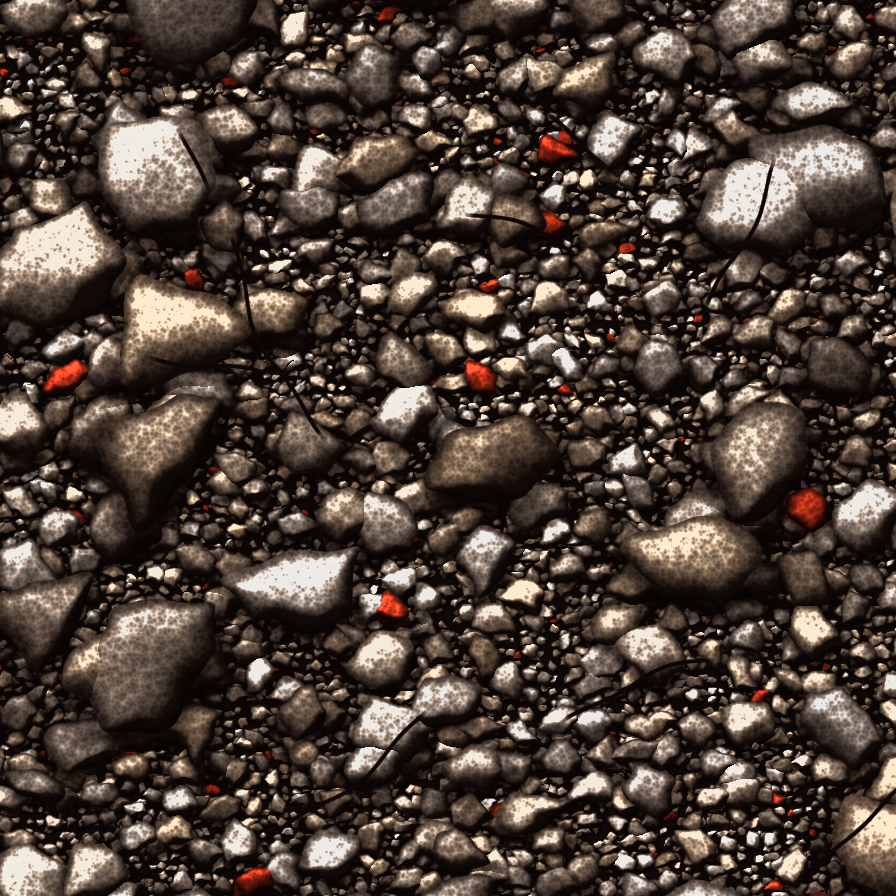
This texture is drawn by a WebGL 1 fragment shader. Its source:

```glsl
precision highp float;
uniform vec2 u_resolution;

const float TAU = 6.2831853;
const vec3 LIGHT = vec3(-0.28, 0.66, 0.70);

float hash(vec2 p) {
  return fract(sin(dot(p, vec2(127.1, 311.7))) * 43758.5453);
}

vec2 hash2(vec2 p) {
  return vec2(hash(p), hash(p + 37.3));
}

mat2 turn(float a) {
  float c = cos(a), s = sin(a);
  return mat2(c, s, -s, c);
}

// Distance to the nearest scattered point
float cellular(vec2 p) {
  vec2 cell = floor(p), f = fract(p);
  float nearest = 2.0;
  for (int y = -1; y <= 1; y++)
    for (int x = -1; x <= 1; x++) {
      vec2 o = vec2(float(x), float(y));
      vec2 d = o + hash2(cell + o) - f;
      nearest = min(nearest, dot(d, d));
    }
  return sqrt(nearest);
}

// Layered sines, used to roughen outlines
vec2 warp(vec2 p, float frequency) {
  vec2 offset = vec2(0.0);
  float amplitude = 1.0;
  for (int i = 0; i < 4; i++) {
    p = turn(1.1) * p + 0.37;
    offset += amplitude * sin(p.yx * frequency + offset);
    frequency *= 1.9;
    amplitude *= 0.58;
  }
  return offset;
}

// Faceted stone of unit radius: height and outward slope
vec3 stone(vec2 q, vec2 seed) {
  float tilt = TAU * hash(seed + 5.1);
  vec2 topSlope = vec2(cos(tilt), sin(tilt)) * 0.5 * hash(seed + 6.7);
  float total = exp(-9.0 * (0.5 - dot(topSlope, q)));
  vec2 slope = topSlope * total;
  for (int k = 0; k < 6; k++) {
    vec2 r = hash2(seed + float(k) * 1.73);
    float a = (float(k) + 0.8 * r.x) * TAU / 6.0;
    vec2 facet = vec2(cos(a), sin(a)) * mix(0.6, 2.0, r.y);
    float z = mix(0.75, 1.05, r.x) * length(facet) - dot(facet, q);
    float weight = exp(clamp(-9.0 * z, -40.0, 40.0));
    total += weight;
    slope += facet * weight;
  }
  return vec3(-log(total) / 9.0, slope / total);
}

// Highest stone of a jittered grid: height, slope, identity
vec4 stoneLayer(vec2 p, float density, vec2 seed) {
  vec2 cell = floor(p);
  vec4 best = vec4(-1.0, 0.0, 0.0, 0.0);
  for (int y = -1; y <= 1; y++)
    for (int x = -1; x <= 1; x++) {
      vec2 id = cell + vec2(float(x), float(y)) + seed;
      vec2 d = p + seed - id - 0.5 - 0.7 * (hash2(id + 3.9) - 0.5);
      if (hash(id + 8.2) > density || dot(d, d) > 1.1) continue;
      float size = mix(0.36, 0.54, hash(id + 9.4));
      float aspect = mix(1.0, 1.55, hash(id + 2.6));
      mat2 pose = turn(1.8 * (hash(id + 4.4) - 0.5));
      vec2 stretch = vec2(inversesqrt(aspect), sqrt(aspect));
      vec3 s = stone((pose * d) * stretch / size, id);
      float h = s.x * size;
      if (h > best.x) best = vec4(h, (s.yz * stretch) * pose, hash(id + 1.9));
    }
  return best;
}

// Thin bent rod with soft ends
float wire(vec2 p, float seed) {
  vec2 q = turn(2.6 * (hash(vec2(seed, 2.0)) - 0.5)) * (p - hash2(vec2(seed, 7.0)));
  float reach = mix(0.04, 0.15, hash(vec2(seed, 4.0)));
  q.y += 3.0 * (hash(vec2(seed, 5.0)) - 0.5) * q.x * q.x + 0.004 * sin(q.x * 45.0 + seed);
  return smoothstep(0.0032, 0.0012, abs(q.y)) * smoothstep(reach, reach - 0.02, abs(q.x));
}

// Tone from shadow to highlight
vec3 ramp(float t) {
  vec3 c = mix(vec3(0.03, 0.015, 0.01), vec3(0.07, 0.04, 0.03), smoothstep(0.0, 0.13, t));
  c = mix(c, vec3(0.25, 0.20, 0.17), clamp((t - 0.13) / 0.22, 0.0, 1.0));
  c = mix(c, vec3(0.42, 0.35, 0.30), clamp((t - 0.35) / 0.24, 0.0, 1.0));
  c = mix(c, vec3(0.58, 0.50, 0.44), clamp((t - 0.59) / 0.17, 0.0, 1.0));
  c = mix(c, vec3(0.78, 0.67, 0.58), clamp((t - 0.76) / 0.14, 0.0, 1.0));
  return mix(c, vec3(0.96, 0.92, 0.87), clamp((t - 0.90) / 0.12, 0.0, 1.0));
}

void main() {
  vec2 p = gl_FragCoord.xy / u_resolution.y;
  float grain = 0.58 + 0.52 * cellular(p * 95.0) + 0.42 * cellular(p * 210.0 + 9.0);
  float tone = 0.08;
  vec3 tint = vec3(1.0);

  // Rubble from fine gravel up to boulders
  float frequency = 80.0;
  for (int i = 0; i < 5; i++) {
    float level = float(i);
    vec2 q = p * frequency + 0.045 * warp(p * frequency, 3.5);
    vec4 s = stoneLayer(q, 1.0 - 0.18 * level, vec2(17.0, 29.0) * level);
    vec3 normal = normalize(vec3(s.yz, 1.0));
    float diffuse = max(dot(normal, LIGHT), 0.0);
    float albedo = mix(0.65, 1.25, fract(s.w * 17.0)) + 0.55 * step(0.955, s.w);
    float crevice = mix(0.35, 1.0, smoothstep(0.0, 0.13, s.x));
    float lit = (0.08 + 0.92 * diffuse) * albedo * crevice * (0.98 + 0.05 * level);
    float shadow = smoothstep(-0.28, 0.0, s.x) * (0.45 - 0.35 * normal.y);
    float edge = 0.0013 * frequency;
    float cover = smoothstep(-edge, edge, s.x);
    vec3 hue = mix(vec3(1.04, 1.0, 0.92), vec3(0.96, 1.0, 1.06), fract(s.w * 41.0));
    float brick = step(0.012, s.w) * step(s.w, 0.03) * step(level, 3.5);
    hue = mix(hue, vec3(1.35, 0.42, 0.25), brick);
    tone = mix(tone * (1.0 - shadow), lit, cover);
    tint = mix(tint, hue, cover);
    frequency /= 1.85;
  }

  // Mineral grain and broad patches of light
  tone *= grain * (1.04 + 0.07 * warp(p, 7.0).x);

  // Scattered rusty wires
  for (int i = 0; i < 9; i++)
    tone = mix(tone, 0.06, wire(p, float(i) + 1.0));

  gl_FragColor = vec4(ramp(tone) * tint, 1.0);
}
```
